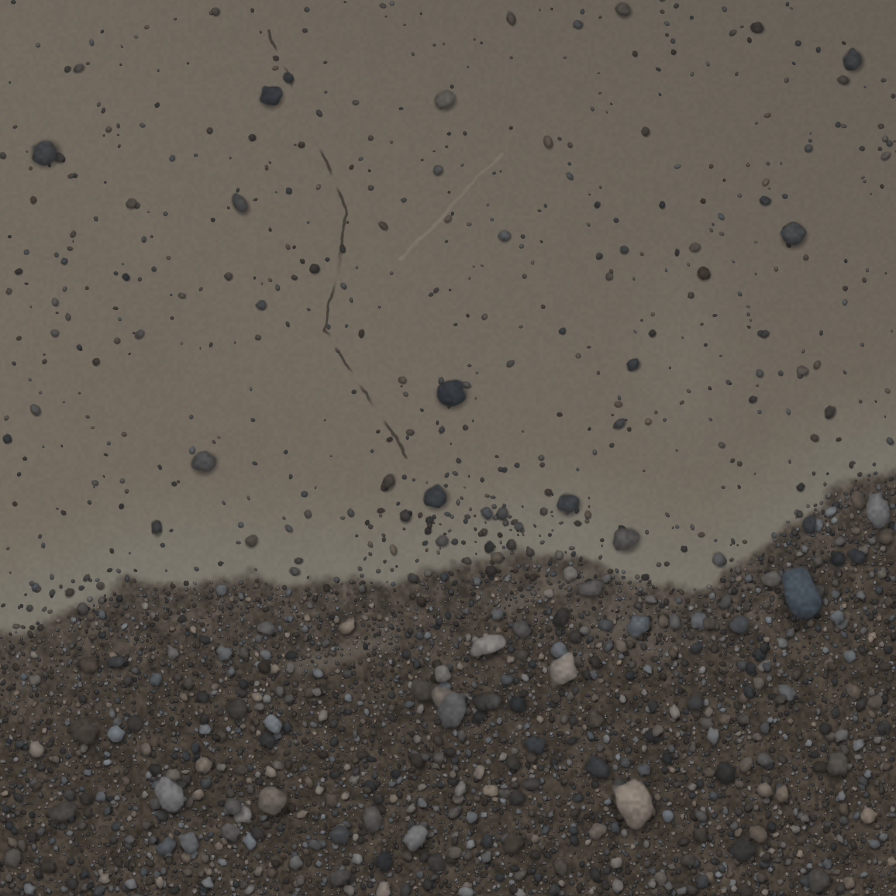
This texture is drawn by a WebGL 1 fragment shader. Its source:

```glsl
precision highp float;
uniform vec2 u_resolution;

#define SAND_LIGHT vec3(.445, .415, .372)
#define SAND_DARK vec3(.395, .368, .332)
#define SAND_PALE vec3(.475, .462, .422)
#define SOIL vec3(.27, .243, .212)
#define SOIL_FINE vec3(.305, .278, .25)
#define WOBBLE .45
#define SHADOW .38
#define GRAIN .05
#define CLUSTER 9.

vec3 col;

float hash(vec2 p) {
  vec3 q = fract(p.xyx * .1031);
  q += dot(q, q.yzx + 33.33);
  return fract((q.x + q.y) * q.z);
}

vec2 hash2(vec2 p) {
  return vec2(hash(p), hash(p + 47.3));
}

float noise(vec2 p) {
  vec2 i = floor(p), f = fract(p);
  f = f * f * (3. - 2. * f);
  return mix(mix(hash(i), hash(i + vec2(1, 0)), f.x),
             mix(hash(i + vec2(0, 1)), hash(i + vec2(1, 1)), f.x), f.y);
}

float fbm(vec2 p) {
  float sum = 0., amp = .5;
  for (int i = 0; i < 4; i++) {
    sum += amp * noise(p);
    p = p * 2.03 + 17.1;
    amp *= .5;
  }
  return sum;
}

// Height of the border between sand and gravel
float shoreline(float x) {
  return .29 + .06 * smoothstep(0., .16, x) + .028 * smoothstep(.42, .6, x)
    - .04 * smoothstep(.63, .76, x) + .132 * smoothstep(.75, .99, x);
}

float segment(vec2 p, vec2 a, vec2 b) {
  vec2 d = b - a;
  return length(p - a - d * clamp(dot(p - a, d) / dot(d, d), 0., 1.));
}

float blob(vec2 p, vec2 center, vec2 radius) {
  vec2 q = (p - center) / radius;
  return exp(-dot(q, q));
}

// box: center and radii; look: angle, tone, warmth
void stone(vec2 p, vec4 box, vec3 look) {
  vec2 d = p - box.xy;
  float big = max(box.z, box.w);
  if (length(d) > big * 2.) return;
  float c = cos(look.x), s = sin(look.x);
  mat2 turn = mat2(c, -s, s, c);
  vec2 q = turn * d / box.zw;
  vec2 under = turn * (d - vec2(.12, -.2) * big) / box.zw;
  col *= 1. - SHADOW * (1. - smoothstep(.7, 1.45, length(under)));
  float r = length(q) + WOBBLE * (noise(q * 1.5 + box.xy * 91.) - .5);
  float soft = .05 + .8 / (u_resolution.y * min(box.z, box.w));
  float light = 1.05 - .25 * r * r + .14 * d.y / big + .2 * (noise(p * 240.) - .5);
  vec3 tint = look.y * vec3(1. + look.z, 1, 1. - look.z);
  col = mix(col, tint * light, 1. - smoothstep(1. - soft, 1. + soft, r));
}

void pebble(vec2 p, vec2 center, float size, float tone) {
  stone(p, vec4(center, size, size * .9), vec3(.3, tone, tone - .29));
}

// One jittered grid of stones, denser in the gravel
void scatter(vec2 p, float cells, float sandChance, float gravelChance) {
  for (int k = 0; k < 9; k++) {
    float row = floor((float(k) + .5) / 3.);
    vec2 cell = floor(p * cells) + vec2(float(k) - 3. * row, row) - 1.;
    vec2 center = (cell + .15 + .7 * hash2(cell + cells * 7.)) / cells;
    float depth = shoreline(center.x) - center.y;
    float land = smoothstep(-.012, .02, depth);
    float coarse = smoothstep(0., .15, depth + .15 * smoothstep(.6, .85, center.x));
    float crowd = blob(center, vec2(.52, .41), vec2(.1, .045))
      + .35 * smoothstep(-.07, 0., depth);
    float gravel = gravelChance * (cells < 70. ? mix(.15, 1., coarse) : 1.);
    if (hash(cell + cells) < mix(sandChance * (1. + CLUSTER * crowd), gravel, land)) {
      vec2 form = hash2(cell + cells * 3.), shade = hash2(cell + cells * 5.);
      float size = mix(.17, .43, form.x * form.x) / cells;
      float tone = mix(.2 + .13 * shade.x, mix(.19, .44, pow(shade.x, 1.4)), land);
      stone(p, vec4(center, size, size * mix(.62, 1., form.y)),
            vec3(form.y * 40., tone, .16 * shade.y - .05));
    }
  }
}

void main() {
  vec2 p = gl_FragCoord.xy / u_resolution;
  float cloud = fbm(p * 6.), fine = noise(p * 260.) - .5;
  float above = p.y - shoreline(p.x) + .035 * (fbm(p * 28.) - .47);

  // Sand with a pale band along the border
  vec3 sand = mix(SAND_LIGHT, SAND_DARK, smoothstep(.7, 1.9, p.x * .7 + p.y + .5 * cloud - .25));
  float pale = .85 - .85 * smoothstep(0., .14, above) + .35 * blob(p, vec2(.76, .6), vec2(.05, .09));
  sand = mix(sand, SAND_PALE, pale * (.6 + .6 * cloud));
  sand *= 1. + GRAIN * fine + .06 * (cloud - .5);

  // Crack and faint scratch
  vec2 w = p + .012 * (vec2(fbm(p * 35.), fbm(p * 35. + 9.)) - .47);
  vec2 bend = vec2(.388, .76), low = vec2(.364, .63);
  float crack = min(segment(w, vec2(.297, .967), bend), segment(w, bend, low));
  crack = min(crack, segment(w, low, vec2(.455, .49)));
  sand *= 1. - .4 * (1. - smoothstep(.0004, .0026, crack)) * smoothstep(.2, .6, noise(p * 45.));
  sand *= 1.1 - .1 * smoothstep(.0005, .003, segment(w, vec2(.45, .71), vec2(.56, .83)));

  // Soil with streaks of sand
  vec3 soil = mix(SOIL_FINE, SOIL, smoothstep(0., .16, -above));
  soil *= .72 + .55 * fbm(p * 70.) + .3 * fine;
  float streak = min(segment(w, vec2(.33, .255), vec2(.44, .287)), segment(w, vec2(.56, .325), vec2(.66, .36)));
  streak = max(1. - smoothstep(.002, .015, streak), blob(w, vec2(.7, .3), vec2(.05, .025)));
  col = mix(mix(soil, SAND_DARK, .65 * streak), sand, smoothstep(-.008, .01, above));

  // Scattered stones, small to large
  scatter(p, 150., .015, .65);
  scatter(p, 95., .035, .6);
  scatter(p, 60., .035, .55);
  scatter(p, 38., .012, .5);
  scatter(p, 25., 0., .3);

  // Large stones on the sand
  pebble(p, vec2(.302, .893), .012, .23);
  pebble(p, vec2(.05, .831), .015, .26);
  pebble(p, vec2(.496, .889), .011, .34);
  pebble(p, vec2(.885, .738), .013, .27);
  pebble(p, vec2(.503, .562), .016, .22);
  pebble(p, vec2(.227, .485), .013, .29);
  pebble(p, vec2(.486, .446), .013, .24);
  pebble(p, vec2(.634, .438), .012, .25);
  pebble(p, vec2(.698, .399), .014, .31);

  // Large stones in the gravel
  stone(p, vec4(.893, .337, .021, .031), vec3(.2, .3, -.1));
  stone(p, vec4(.98, .431, .012, .02), vec3(.1, .4, 0));
  stone(p, vec4(.706, .104, .022, .027), vec3(.3, .46, .08));
  stone(p, vec4(.628, .252, .014, .019), vec3(-.5, .46, .06));
  stone(p, vec4(.543, .28, .019, .012), vec3(.3, .47, .03));
  stone(p, vec4(.505, .207, .014, .019), vec3(-.4, .34, 0));
  stone(p, vec4(.19, .112, .016, .019), vec3(.2, .42, 0));
  gl_FragColor = vec4(col, 1);
}
```
